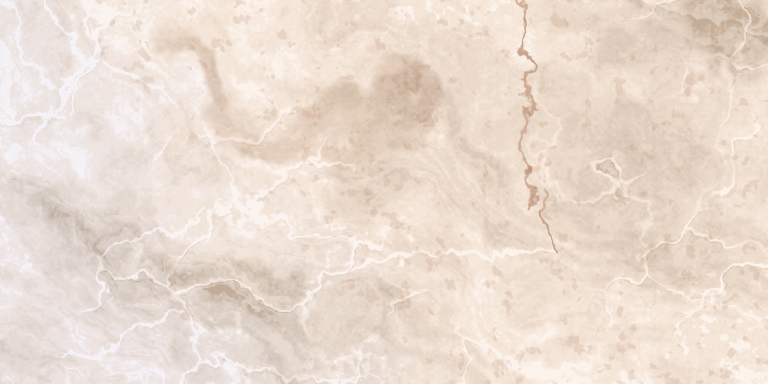
Give the GLSL for this texture, as a Shadertoy shader.

```glsl
// Polished cream marble with diagonal flow, folded strata, pale veins and rust cracks.

const vec3 TAUPE = vec3(0.76, 0.68, 0.60);
const vec3 SAND  = vec3(0.85, 0.80, 0.745);
const vec3 CREAM = vec3(0.91, 0.86, 0.81);
const vec3 IVORY = vec3(0.945, 0.905, 0.865);
const vec3 CHALK = vec3(0.975, 0.96, 0.945);
const vec3 RUST  = vec3(0.74, 0.57, 0.46);
const vec3 LILAC = vec3(0.985, 0.99, 1.025);
const vec3 BLUSH = vec3(1.015, 0.995, 0.98);

float hash(vec2 p) {
    return fract(sin(dot(p, vec2(127.1, 311.7))) * 43758.5453);
}

float noise(vec2 p) {
    vec2 i = floor(p), f = fract(p);
    f = f * f * (3.0 - 2.0 * f);
    return mix(mix(hash(i), hash(i + vec2(1, 0)), f.x),
               mix(hash(i + vec2(0, 1)), hash(i + vec2(1, 1)), f.x), f.y);
}

float fbm(vec2 p, int octaves) {
    float sum = 0.0, total = 0.0, amp = 0.5;
    for (int i = 0; i < octaves; i++) {
        sum += amp * noise(p);
        total += amp;
        amp *= 0.52;
        p = mat2(0.8, 0.6, -0.6, 0.8) * p * 2.03 + 7.3;
    }
    return sum / total;
}

vec2 fbm2(vec2 p, int octaves) {
    return vec2(fbm(p, octaves), fbm(p + 31.7, octaves)) - 0.5;
}

// Coordinates along and across a flow that descends by the given angle
vec2 alongFlow(vec2 p, float angle) {
    float c = cos(angle), s = sin(angle);
    return vec2(c * p.x - s * p.y, s * p.x + c * p.y);
}

float segment(vec2 p, vec2 a, vec2 b) {
    vec2 d = b - a;
    return length(p - a - d * clamp(dot(p - a, d) / dot(d, d), 0.0, 1.0));
}

float stroke(vec2 p, vec2 a, vec2 b, float width) {
    return 1.0 - smoothstep(0.2 * width, width, segment(p, a, b));
}

// Gap between the two nearest cell centres: zero along cell borders
float cellBorder(vec2 p) {
    vec2 cell = floor(p);
    float near = 9.0, next = 9.0;
    for (int y = -1; y <= 1; y++)
    for (int x = -1; x <= 1; x++) {
        vec2 c = cell + vec2(x, y);
        float d = length(c + vec2(hash(c), hash(c + 57.0)) - p);
        next = min(next, max(near, d));
        near = min(near, d);
    }
    return next - near;
}

// Slow rise then sharp fall, centred on zero
float fold(float x) {
    float s = fract(x);
    return s - smoothstep(0.88, 1.0, s) - 0.44;
}

vec3 stoneRamp(float t) {
    vec3 c = mix(TAUPE, SAND, smoothstep(0.0, 0.28, t));
    c = mix(c, CREAM, smoothstep(0.25, 0.52, t));
    c = mix(c, IVORY, smoothstep(0.5, 0.75, t));
    return mix(c, CHALK, smoothstep(0.74, 1.0, t));
}

void mainImage(out vec4 fragColor, in vec2 fragCoord) {
    vec2 p = fragCoord / iResolution.y;
    vec2 broad = fbm2(p * 3.0, 5), fine = fbm2(p * 18.0, 4);
    vec2 w = p + 0.45 * broad;
    vec2 j = p + 0.16 * broad + 0.09 * fine;
    vec2 q = alongFlow(w - vec2(1.0, 0.5), mix(0.74, 0.38, smoothstep(0.4, 1.6, p.x)));

    // Clouds, streaks and mottling
    float clouds = fbm(q * vec2(1.6, 4.5) + 3.0, 6);
    float streaks = fbm(q * vec2(4.0, 26.0) + 9.0, 5);
    float mottle = fbm(w * 14.0, 5);
    float tone = 0.61 + 0.85 * (clouds - 0.5) + 0.45 * (streaks - 0.5) + 0.5 * (mottle - 0.5);

    // Folded strata in scattered zones
    float zone = smoothstep(0.46, 0.62, fbm(w * 2.6 + 20.0, 3));
    tone += 0.2 * zone * fold(9.0 * clouds + 2.0 * q.y);

    // Taupe wedge, brown swirl and grey corner band
    float wedge = stroke(w, vec2(0.15, 0.53), vec2(0.85, 0.06), 0.2);
    float swirl = stroke(w + 0.5 * broad.yx, vec2(0.6, 1.0), vec2(0.98, 0.62), 0.1);
    float corner = stroke(w, vec2(1.62, 1.04), vec2(2.05, 0.84), 0.13);
    tone -= 0.24 * wedge + 0.22 * swirl + corner * (0.32 + 0.25 * fold(14.0 * q.y));

    // Chalky patches and speckles
    float patches = smoothstep(0.56, 0.72, fbm(q * vec2(3.0, 6.0) + 40.0, 5));
    float specks = smoothstep(0.56, 0.68, fbm(p * 42.0, 4));
    tone += patches * (0.13 + 0.22 * specks) + 0.07 * specks;

    // Branching veins with a shaded lower side
    float veinZone = smoothstep(0.44, 0.64, fbm(p * 3.5 + 70.0, 4));
    float border = cellBorder(j * 3.6 + 1.2 * broad);
    float shade = cellBorder((j + vec2(-0.004, 0.009)) * 3.6 + 1.2 * broad);
    float vein = veinZone * (1.0 - smoothstep(0.01, 0.065, border));
    tone -= 0.2 * veinZone * (1.0 - smoothstep(0.01, 0.06, shade));
    tone += 0.1 * veinZone * (1.0 - smoothstep(0.0, 0.22, border));

    // Long pale fractures
    float pale = stroke(j, vec2(0.08, 0.68), vec2(0.33, 1.0), 0.009);
    pale = max(pale, stroke(j, vec2(0.12, 0.04), vec2(0.47, 0.18), 0.008));
    pale = max(pale, stroke(j, vec2(0.28, 0.36), vec2(0.56, 0.46), 0.008));
    pale = max(pale, stroke(j, vec2(0.9, 0.3), vec2(1.45, 0.37), 0.01));
    tone += 0.42 * max(vein, pale);

    // Surface grain and regional tint
    tone += 0.13 * (noise(p * 125.0) - 0.5) + 0.1 * (noise(p * 240.0) - 0.5);
    vec3 color = stoneRamp(clamp(tone, 0.0, 1.0));
    color *= mix(LILAC, BLUSH, smoothstep(0.3, 1.3, p.x + 0.5 * p.y + broad.x));
    color = mix(color, RUST, 0.16 * swirl);

    // Rust cracks and faint rusty pitting
    float rust = stroke(j, vec2(1.365, 1.02), vec2(1.405, 0.5), 0.009);
    rust = max(rust, stroke(j, vec2(1.425, 0.55), vec2(1.465, 0.37), 0.007));
    float pits = smoothstep(0.66, 0.76, fbm(p * 34.0 + 90.0, 3)) * smoothstep(0.8, 1.3, p.x + p.y);
    color = mix(color, RUST, 0.65 * rust * (0.5 + mottle) + 0.22 * pits);

    fragColor = vec4(clamp(color, 0.0, 1.0), 1.0);
}
```
